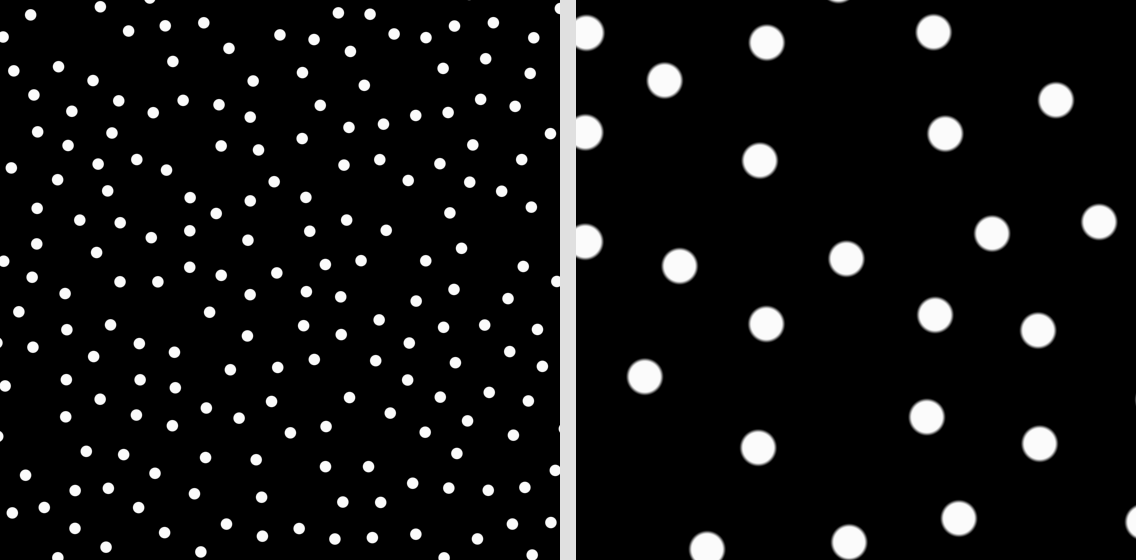
Left, the full canvas; right, a detail of the centre.
Write a Shadertoy shader that draws this pattern.

```glsl
const int BLOCK = 9;    // cells per side of the neighbourhood
const int STEPS = 3;    // each step trims the block by one ring of cells

// Integer hash: two random values in 0..1 for a cell
vec2 hash2(ivec2 cell) {
    uvec2 v = uvec2(cell + 4096) * 1664525u + 1013904223u;
    v.x += v.y * 1664525u;
    v.y += v.x * 1664525u;
    v ^= v >> 16u;
    v.x += v.y * 1664525u;
    v.y += v.x * 1664525u;
    v ^= v >> 16u;
    return vec2(v & 0xffffu) / 65535.0;
}

// Distance to the nearest dot centre, in cells
float nearestDot(vec2 point) {
    ivec2 corner = ivec2(floor(point)) - BLOCK / 2;
    vec2 local = point - vec2(corner);
    vec2 dots[BLOCK * BLOCK];

    // One random dot in each cell
    for (int y = 0; y < BLOCK; y++)
        for (int x = 0; x < BLOCK; x++)
            dots[y * BLOCK + x] = vec2(x, y) + hash2(corner + ivec2(x, y));

    // Push crowded dots apart. Results are stored one cell down and left,
    // where the old value is no longer needed.
    for (int s = 1; s <= STEPS; s++) {
        int size = BLOCK - 2 * s;
        for (int y = 0; y < size; y++)
            for (int x = 0; x < size; x++) {
                vec2 dot0 = dots[(y + 1) * BLOCK + x + 1];
                vec2 push = vec2(0.0);
                for (int j = 0; j < 3; j++)
                    for (int i = 0; i < 3; i++) {
                        vec2 away = dot0 - dots[(y + j) * BLOCK + x + i];
                        float gap = length(away);
                        if (gap > 0.0001)
                            push += away / gap * max(0.92 - gap, 0.0);
                    }
                dots[y * BLOCK + x] = dot0 + 0.48 * push;
            }
    }

    float nearest = 9.0;
    for (int y = 0; y < BLOCK - 2 * STEPS; y++)
        for (int x = 0; x < BLOCK - 2 * STEPS; x++)
            nearest = min(nearest, distance(local, dots[y * BLOCK + x]));
    return nearest;
}

void mainImage(out vec4 fragColor, in vec2 fragCoord) {
    vec2 uv = fragCoord / min(iResolution.x, iResolution.y);

    // Turned grid, so that no rows line up with the canvas
    float angle = 0.5;
    mat2 turn = mat2(cos(angle), sin(angle), -sin(angle), cos(angle));
    float cells = 13.6;
    float d = nearestDot(turn * uv * cells) / cells;

    // Soft-edged white discs on black
    float disc = 1.0 - smoothstep(0.0088, 0.0116, d);
    fragColor = vec4(vec3(0.985 * disc), 1.0);
}
```
